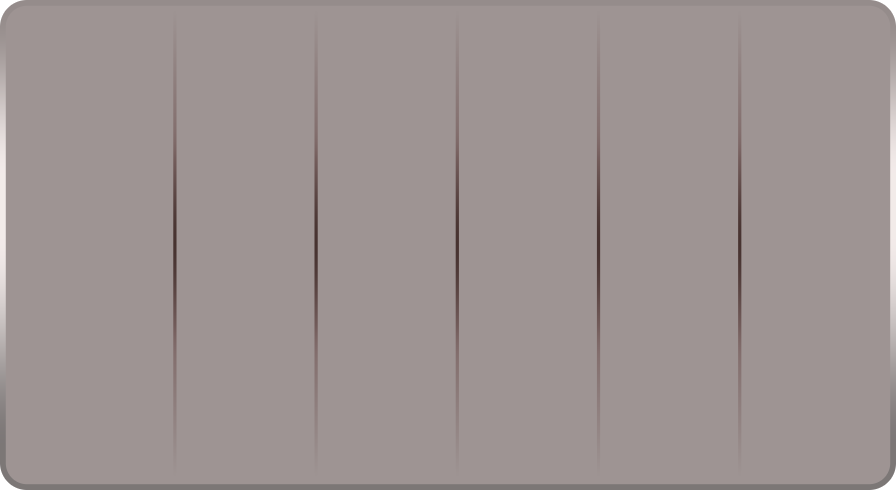
Reproduce this background procedurally as a WebGL 2 fragment shader.

```glsl
#version 300 es
precision highp float;
// A warm grey rounded panel with five tapering dark grooves and a bevelled metal rim.
uniform vec2 u_resolution;
out vec4 outColor;

const vec3 PAPER = vec3(1.0);
const vec3 PANEL = vec3(0.620, 0.582, 0.578);
const vec3 GROOVE_DARK = vec3(0.28, 0.20, 0.19);
const vec3 GROOVE_MAUVE = vec3(0.49, 0.40, 0.395);
const vec3 RIM_TOP = vec3(0.585, 0.55, 0.545);
const vec3 RIM_SHINE = vec3(0.95, 0.92, 0.915);
const vec3 RIM_BOTTOM = vec3(0.485, 0.465, 0.463);

const float GROOVE_COUNT = 5.0;
const float GROOVE_SPACING = 0.1576; // fraction of the width
const float GROOVE_CENTRE = 0.5104;  // fraction of the width
const float GROOVE_WIDTH = 0.0066;   // fraction of the height
const float GROOVE_REACH = 0.48;     // half length, fraction of the height
const float CORNER_RADIUS = 0.055;
const float RIM_WIDTH = 0.0118;

// Signed distance to a rounded box centred on the origin.
float roundedBox(vec2 p, vec2 halfSize, float radius) {
    vec2 q = abs(p) - halfSize + radius;
    return length(max(q, 0.0)) + min(max(q.x, q.y), 0.0) - radius;
}

// Antialiased coverage of the region where the distance is negative.
float coverage(float distanceToEdge, float pixel) {
    return clamp(0.5 - distanceToEdge / pixel, 0.0, 1.0);
}

// Horizontal distance to the nearest of the repeated grooves.
float grooveDistance(float x, float aspect) {
    float cell = (x / aspect - GROOVE_CENTRE) / GROOVE_SPACING;
    float lastIndex = 0.5 * (GROOVE_COUNT - 1.0);
    float nearest = clamp(round(cell), -lastIndex, lastIndex);
    return abs(cell - nearest) * GROOVE_SPACING * aspect;
}

// Vertical groove gradient: rgb is the tint, a its opacity.
vec4 grooveInk(float y) {
    float along = abs(y - 0.503) / GROOVE_REACH;
    vec3 tint = mix(GROOVE_DARK, GROOVE_MAUVE, smoothstep(0.0, 0.5, along));
    return vec4(tint, 1.0 - clamp((along - 0.35) / 0.65, 0.0, 1.0));
}

// Rim gradient from dull bottom through a wide bright band to a grey top.
vec3 rimColor(float y) {
    vec3 lower = mix(RIM_BOTTOM, RIM_SHINE, smoothstep(0.08, 0.52, y));
    return mix(lower, RIM_TOP, smoothstep(0.64, 0.98, y));
}

void main() {
    float pixel = 1.0 / u_resolution.y;
    vec2 p = gl_FragCoord.xy * pixel;
    float aspect = u_resolution.x * pixel;

    // Grooves on the panel
    vec4 ink = grooveInk(p.y);
    float groove = coverage(grooveDistance(p.x, aspect) - 0.5 * GROOVE_WIDTH, pixel);
    vec3 color = mix(PANEL, ink.rgb, groove * ink.a);

    // Bevelled rim
    vec2 halfSize = 0.5 * vec2(aspect, 1.0);
    float edge = roundedBox(p - halfSize, halfSize, CORNER_RADIUS);
    float rim = 1.0 - coverage(edge + RIM_WIDTH, pixel);
    color = mix(color, rimColor(p.y), rim);

    // Paper beyond the rounded corners
    color = mix(PAPER, color, coverage(edge, pixel));
    outColor = vec4(color, 1.0);
}
```
